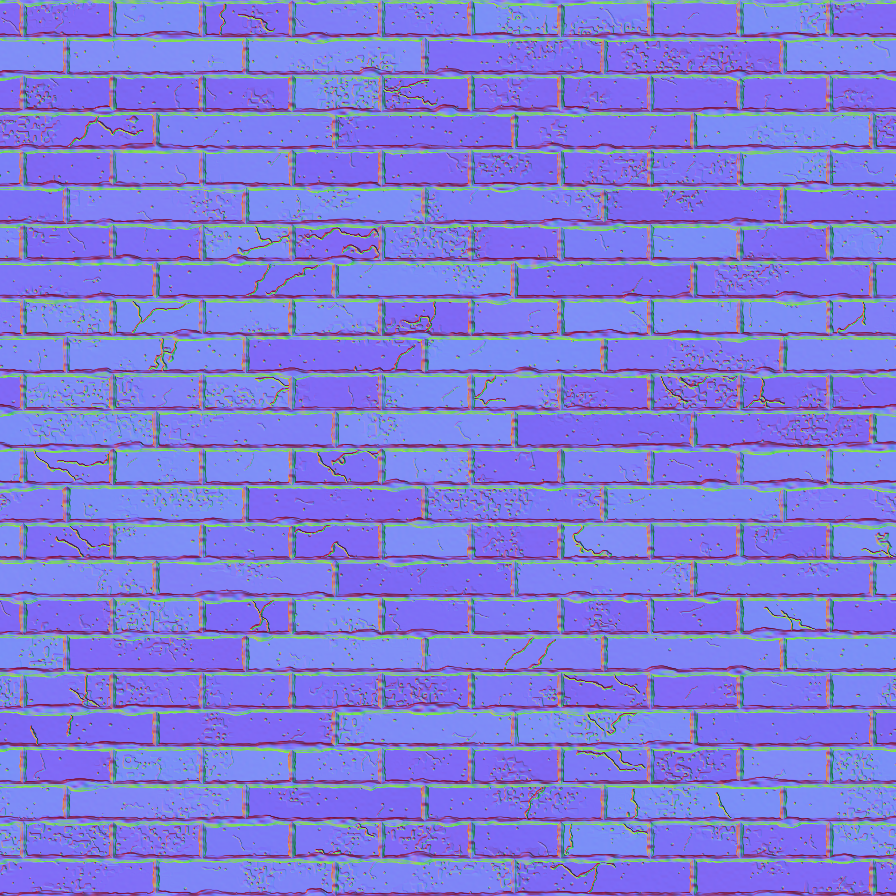
A WebGL 1 fragment shader for this texture map:

```glsl
precision highp float;
uniform vec2 u_resolution;

#define ROWS 24.0
#define LONG_BRICKS 5.0
#define SHORT_BRICKS 10.0
#define JOINT 0.0027
#define BEVEL 0.0013
#define DEPTH 0.0027
#define CHIPPING 0.0040
#define CRACKED_SHARE 0.17
#define CRACK_WIDTH 0.0017
#define CRACK_DEPTH 0.0019
#define PIT_CELLS 180.0
#define SAMPLE_STEP 0.0006

struct Brick {
  vec2 id;     // column and row, wrapped
  vec2 size;   // including half a joint on each side
  vec2 local;  // offset from the brick centre
};

float hash(vec2 p) {
  vec3 q = fract(p.xyx * 0.1031);
  q += dot(q, q.yzx + 33.33);
  return fract((q.x + q.y) * q.z);
}

vec2 hash2(vec2 p) {
  return vec2(hash(p), hash(p + vec2(57.0, 113.0)));
}

// Value noise that tiles over the canvas
float noise(vec2 uv, vec2 cells) {
  vec2 p = uv * cells;
  vec2 i = floor(p), f = fract(p);
  f = f * f * (3.0 - 2.0 * f);
  float a = hash(mod(i, cells));
  float b = hash(mod(i + vec2(1.0, 0.0), cells));
  float c = hash(mod(i + vec2(0.0, 1.0), cells));
  float d = hash(mod(i + 1.0, cells));
  return mix(mix(a, b, f.x), mix(c, d, f.x), f.y);
}

// Courses of long and short bricks alternate; long ones shift by half
Brick findBrick(vec2 uv) {
  float row = mod(floor(uv.y * ROWS), ROWS);
  bool isLong = mod(row, 2.0) < 0.5;
  float count = isLong ? LONG_BRICKS : SHORT_BRICKS;
  float shift = isLong ? 0.371 + 0.5 * step(mod(row, 4.0), 0.5) : 0.26;
  vec2 grid = vec2(uv.x * count - shift, uv.y * ROWS);
  Brick b;
  b.id = vec2(mod(floor(grid.x), count), row);
  b.size = 1.0 / vec2(count, ROWS);
  b.local = (fract(grid) - 0.5) * b.size;
  return b;
}

// Distance inward from the joint centre; long edges are chipped
float edgeDistance(Brick b, vec2 uv) {
  vec2 inset = 0.5 * b.size - abs(b.local);
  float ragged = (noise(uv, vec2(70.0, 110.0)) - 0.5) * 0.0012
               + (noise(uv, vec2(210.0, 290.0)) - 0.5) * 0.0012;
  float chips = smoothstep(0.62, 0.95, noise(uv, vec2(34.0, 72.0)));
  inset.y -= CHIPPING * chips;
  return min(inset.x, inset.y) + ragged;
}

// Jagged cracks on a share of the bricks, faint scratches on others
float crackDepth(Brick b, vec2 uv) {
  bool cracked = hash(b.id + 71.0) < CRACKED_SHARE;
  float jag = (noise(uv, vec2(40.0)) - 0.5) * 0.022
            + (noise(uv, vec2(120.0)) - 0.5) * 0.008
            + (noise(uv, vec2(270.0)) - 0.5) * 0.003;
  float groove = 0.0;
  for (int k = 0; k < 2; k++) {
    vec2 seed = b.id + vec2(31.0, 17.0) * (float(k) + 1.0);
    vec2 rnd = hash2(seed + 5.0);
    vec2 q = b.local - (hash2(seed) - 0.5) * b.size * 0.8;
    float angle = 3.1416 * rnd.x;
    vec2 dir = vec2(cos(angle), sin(angle));
    float across = abs(dot(q, vec2(-dir.y, dir.x)) + jag);
    float reach = cracked ? 0.012 + 0.03 * rnd.y : 0.004 + 0.01 * rnd.y;
    float d = max(across, abs(dot(q, dir)) - reach);
    float strength = cracked ? 1.0 : 0.25 * step(float(k), 0.5);
    groove = max(groove, strength * (1.0 - smoothstep(0.0, CRACK_WIDTH, d)));
  }
  return CRACK_DEPTH * groove;
}

// Scattered dents and grains, with crumbly worn patches
float pitHeight(vec2 uv) {
  float worn = smoothstep(0.58, 0.92, noise(uv, vec2(21.0, 27.0)));
  float grain = noise(uv, vec2(230.0, 250.0));
  vec2 p = uv * PIT_CELLS;
  p.x += PIT_CELLS * hash(vec2(mod(floor(p.y), PIT_CELLS), 3.0));
  vec2 cell = mod(floor(p), PIT_CELLS);
  vec2 rnd = hash2(cell + 9.0);
  float present = step(hash(cell), mix(0.06, 0.35, worn));
  vec2 offset = fract(p) - 0.3 - 0.4 * rnd;
  offset.x *= 0.6 + 0.8 * rnd.y;
  float bump = 1.0 - smoothstep(0.0, 0.3, length(offset) + 0.2 * (grain - 0.5));
  float pit = present * bump * (rnd.x < 0.7 ? -0.0010 : 0.0008);
  return pit - 0.0009 * worn * smoothstep(0.5, 0.8, grain) + 0.00008 * grain;
}

float height(vec2 uv) {
  Brick b = findBrick(uv);
  float edge = edgeDistance(b, uv);
  float face = smoothstep(JOINT, JOINT + BEVEL, edge);
  float mortar = 0.0012 * smoothstep(-0.0005, JOINT, edge)
               + 0.0022 * (noise(uv, vec2(120.0, 210.0)) - 0.4);
  return mix(mortar, DEPTH + pitHeight(uv) - crackDepth(b, uv), face);
}

// Each brick leans up or down and bends slightly along its length
vec2 brickLean(Brick b) {
  vec2 rnd = hash2(b.id + 23.0);
  float bend = (hash(b.id + 41.0) - 0.5) * 0.08 * b.local.x / b.size.x;
  float tip = mix(-0.18, 0.12, smoothstep(0.2, 0.75, rnd.y));
  return vec2((rnd.x - 0.5) * 0.06 - 0.01, tip + bend);
}

void main() {
  vec2 uv = gl_FragCoord.xy / u_resolution;
  vec2 e = vec2(SAMPLE_STEP, 0.0);
  vec2 rise = vec2(height(uv + e.xy) - height(uv - e.xy),
                   height(uv + e.yx) - height(uv - e.yx)) / (2.0 * SAMPLE_STEP);
  Brick b = findBrick(uv);
  float face = smoothstep(JOINT, JOINT + BEVEL, edgeDistance(b, uv));
  vec3 normal = normalize(vec3(brickLean(b) * face - rise, 1.0));

  // Blue falls off quickly on steep slopes
  float steepness = max(dot(normal.xy, normal.xy) - 0.03, 0.0);
  float blue = 0.97 * mix(0.2, 1.0, exp(-3.5 * steepness));
  gl_FragColor = vec4(0.5 + 0.5 * normal.xy, blue, 1.0);
}
```
